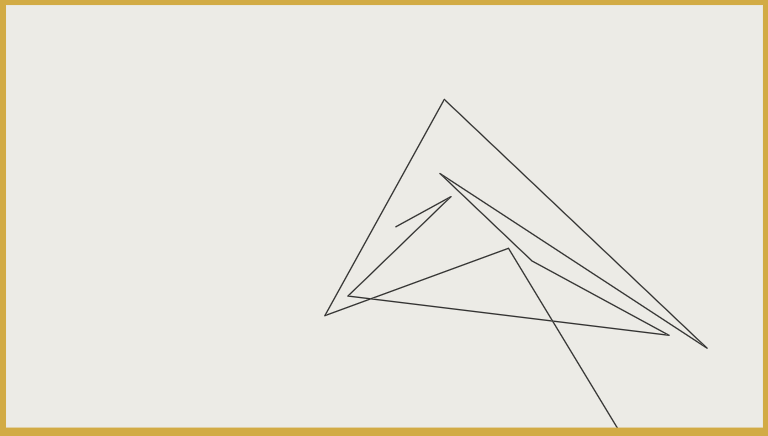
A WebGL 1 fragment shader for this background:

```glsl
precision highp float;

uniform vec2 u_resolution;

const vec3 PAPER = vec3(0.925, 0.920, 0.900);
const vec3 GOLD = vec3(0.824, 0.672, 0.272);
const vec3 INK = vec3(0.20, 0.20, 0.195);

// Lengths are in canvas heights
const vec2 FRAME_LOW = vec2(0.0138, 0.0193);   // left, bottom
const vec2 FRAME_HIGH = vec2(0.0116, 0.0116);  // right, top
const float HALF_STROKE = 0.00155;
const int CORNERS = 11;

float segmentDistance(vec2 p, vec2 a, vec2 b) {
  vec2 ab = b - a;
  float t = clamp(dot(p - a, ab) / dot(ab, ab), 0.0, 1.0);
  return length(p - a - t * ab);
}

// Coverage of a shape from its signed distance, negative inside
float coverage(float d, float pixel) {
  return clamp(0.5 - d / pixel, 0.0, 1.0);
}

// Distance to one continuous zigzag; corners are fractions of the canvas
float zigzagDistance(vec2 p, vec2 size) {
  vec2 corner[CORNERS];
  corner[0] = vec2(0.5156, 0.4800);
  corner[1] = vec2(0.5872, 0.5490);
  corner[2] = vec2(0.4531, 0.3210);
  corner[3] = vec2(0.8711, 0.2310);
  corner[4] = vec2(0.6927, 0.4015);
  corner[5] = vec2(0.5729, 0.6020);
  corner[6] = vec2(0.9206, 0.2015);
  corner[7] = vec2(0.5785, 0.7720);
  corner[8] = vec2(0.4230, 0.2760);
  corner[9] = vec2(0.6621, 0.4305);
  corner[10] = vec2(0.8102, 0.0000);

  float d = 10.0;
  for (int i = 0; i < CORNERS - 1; i++) {
    d = min(d, segmentDistance(p, corner[i] * size, corner[i + 1] * size));
  }
  return d;
}

void main() {
  float pixel = 1.0 / u_resolution.y;
  vec2 p = gl_FragCoord.xy * pixel;
  vec2 size = u_resolution * pixel;

  // Thin ink line on paper
  float ink = coverage(zigzagDistance(p, size) - HALF_STROKE, pixel);
  vec3 color = mix(PAPER, INK, ink);

  // Gold frame over the line
  vec2 inset = min(p - FRAME_LOW, size - FRAME_HIGH - p);
  float frame = coverage(min(inset.x, inset.y), pixel);
  color = mix(color, GOLD, frame);

  gl_FragColor = vec4(color, 1.0);
}
```
